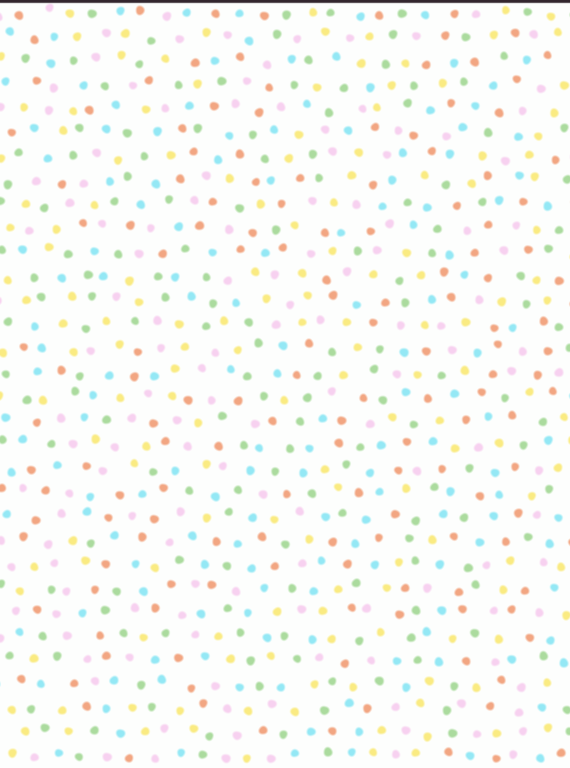
Give the GLSL for this pattern, as a Shadertoy shader.

```glsl
// Confetti of small pastel dots on white, below a thin dark strip at the top.
// A staggered grid holds one jittered dot per cell; the dots are slightly
// wobbly discs whose colours step through a five-tone palette.

const vec3 PASTELS[5] = vec3[5](
    vec3(0.95, 0.65, 0.51),   // apricot
    vec3(0.67, 0.86, 0.62),   // leaf green
    vec3(0.97, 0.82, 0.94),   // pink
    vec3(0.58, 0.91, 0.96),   // sky blue
    vec3(0.98, 0.92, 0.51));  // lemon

// Three random values in 0..1 for a grid cell
vec3 hash3(vec2 cell) {
    vec3 p = fract(cell.xyx * vec3(0.1031, 0.1030, 0.0973));
    p += dot(p, p.yxz + 33.33);
    return fract((p.xxy + p.yzz) * p.zyx);
}

// Signed distance to a disc with a softly uneven outline
float blobDistance(vec2 p, float radius, float phase) {
    float angle = atan(p.y, p.x);
    float wobble = 0.05 * cos(2.0 * angle + phase) + 0.04 * cos(3.0 * angle - 2.0 * phase);
    return length(p) - radius * (1.0 + wobble);
}

void mainImage(out vec4 fragColor, in vec2 fragCoord) {
    const float ROWS = 32.0;
    vec2 uv = fragCoord / iResolution.y;
    float pixel = 1.0 / iResolution.y;

    // Staggered cells: every other row moves by half a column
    vec2 grid = uv * ROWS;
    float row = floor(grid.y);
    grid.x += 0.5 * mod(row, 2.0) + 0.1 * hash3(vec2(row, 71.0)).y;
    vec2 cell = floor(grid);

    // One jittered dot per cell
    vec3 jitter = hash3(cell + 17.0);
    vec3 look = hash3(cell + 131.0);
    vec2 p = fract(grid) - 0.5 - 0.42 * (jitter.xy - 0.5);
    float radius = mix(0.158, 0.182, look.x);
    float soft = max(0.065, 0.75 * ROWS * pixel);
    float d = blobDistance(p, radius, 6.2832 * look.y);
    float dot_ = 1.0 - smoothstep(-soft, soft, d);

    // Colour steps that never repeat between neighbours in a row
    float rowShift = floor(5.0 * hash3(vec2(row, 29.0)).x);
    float tone = mod(2.0 * cell.x + rowShift + step(0.5, look.z), 5.0);
    vec3 color = mix(vec3(0.992, 0.998, 0.992), PASTELS[int(tone)], dot_);

    // Dark strip along the top edge
    float strip = smoothstep(-pixel, pixel, uv.y - 0.9962);
    color = mix(color, vec3(0.20, 0.15, 0.18), strip);

    fragColor = vec4(color, 1.0);
}
```
